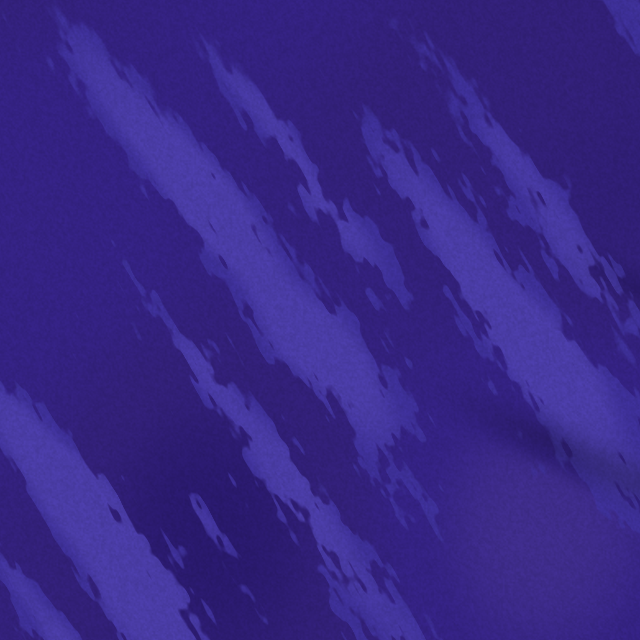
A Shadertoy shader for this texture:

```glsl
const vec3 SHADOW_INDIGO = vec3(0.160, 0.098, 0.425);
const vec3 DEEP_INDIGO   = vec3(0.195, 0.125, 0.470);
const vec3 INDIGO        = vec3(0.202, 0.132, 0.512);
const vec3 LIT_INDIGO    = vec3(0.245, 0.175, 0.545);
const vec3 PAINT_DIM     = vec3(0.240, 0.188, 0.595);
const vec3 PAINT_BRIGHT  = vec3(0.295, 0.243, 0.660);

const vec2 ALONG  = vec2(0.56, -0.83);
const vec2 ACROSS = vec2(0.83, 0.56);

// One stroke per lane: centre along the lane, half length, half width, coverage
const int LANES = 10;
const vec4 STROKES[LANES] = vec4[LANES](
    vec4( 0.04, 0.16, 0.035, 0.72),
    vec4(-0.06, 0.31, 0.062, 1.00),
    vec4( 0.02, 0.08, 0.020, 0.60),
    vec4( 0.06, 0.42, 0.046, 0.78),
    vec4(-0.32, 0.43, 0.052, 1.02),
    vec4(-0.35, 0.26, 0.032, 0.74),
    vec4( 0.02, 0.35, 0.058, 1.05),
    vec4(-0.08, 0.31, 0.042, 0.68),
    vec4( 0.30, 0.10, 0.020, 0.40),
    vec4(-0.28, 0.14, 0.035, 0.68));

float hash(vec2 cell) {
    vec3 h = fract(cell.xyx * 0.1031);
    h += dot(h, h.yzx + 33.33);
    return fract((h.x + h.y) * h.z);
}

float noise(vec2 p) {
    vec2 cell = floor(p), f = fract(p);
    f = f * f * (3.0 - 2.0 * f);
    float low  = mix(hash(cell), hash(cell + vec2(1, 0)), f.x);
    float high = mix(hash(cell + vec2(0, 1)), hash(cell + vec2(1, 1)), f.x);
    return mix(low, high, f.y);
}

float lobe(vec2 p, vec2 centre, float radius) {
    vec2 d = (p - centre) / radius;
    return exp(-dot(d, d));
}

// Dark crease falling to the right from its start point
float crease(vec2 p, vec2 start, float slope, float width) {
    float d = (p.y - start.y - slope * (p.x - start.x)) / width;
    return exp(-d * d) * smoothstep(-0.08, 0.18, p.x - start.x);
}

// Brush load at lane coordinates (x along, y across)
float strokeDensity(vec2 lane) {
    float density = 0.0;
    for (int i = 0; i < LANES; i++) {
        vec4 s = STROKES[i];
        float along = lane.x - s.x;
        float across = lane.y - (0.075 + 0.145 * float(i)) - 0.06 * along;
        float width = s.z * (1.0 + 0.35 * clamp(along / s.y, -1.0, 1.0));
        vec2 q = vec2(along / s.y, across / width);
        density = max(density, s.w * exp(-0.7 * (q.y * q.y + pow(abs(q.x), 3.0))));
    }
    return density;
}

// Elongated dry-brush flakes, centred on zero
float flakes(vec2 lane) {
    vec2 g = vec2(lane.x, lane.y + 0.07 * lane.x);
    float coarse = noise(g * vec2(20.0, 75.0)) - 0.5;
    float fine   = noise(g * vec2(48.0, 170.0) + 17.0) - 0.5;
    float patchy = noise(g * vec2(6.0, 22.0) + 41.0) - 0.5;
    return 0.52 * coarse + 0.34 * fine + 0.38 * patchy;
}

vec3 clothColor(float light) {
    vec3 c = mix(SHADOW_INDIGO, DEEP_INDIGO, smoothstep(0.05, 0.35, light));
    c = mix(c, INDIGO, smoothstep(0.35, 0.62, light));
    return mix(c, LIT_INDIGO, smoothstep(0.65, 1.0, light));
}

void mainImage(out vec4 fragColor, in vec2 fragCoord) {
    vec2 p = fragCoord / iResolution.y;
    vec2 lane = vec2(dot(p, ALONG), dot(p, ACROSS));

    // Broad light over the cloth
    float light = 0.36 + 0.26 * (noise(p * 3.5 + 5.0) - 0.5);
    light += 0.32 * lobe(p, vec2(0.06, 0.68), 0.32);
    light += 0.55 * lobe(p, vec2(0.84, 0.18), 0.26);
    light += 0.22 * lobe(p, vec2(0.45, 1.0), 0.25);
    light -= 0.25 * lobe(p, vec2(0.36, 0.15), 0.22);
    light -= 0.18 * lobe(p, vec2(0.95, 0.78), 0.25);
    float fold = crease(p, vec2(0.72, 0.37), -0.45, 0.035)
               + 0.6 * crease(p, vec2(0.90, 0.60), -0.55, 0.030);

    // Broken paint strokes, softer toward the far edge
    float wobble = 0.022 * (noise(lane * vec2(7.0, 5.0) + 9.0) - 0.5);
    float density = strokeDensity(lane + vec2(0.0, wobble));
    float softness = mix(0.06, 0.15, smoothstep(0.70, 1.0, p.y));
    float paint = smoothstep(-softness, softness, density + flakes(lane) - 0.53);
    float load = smoothstep(0.45, 0.85, density + 0.3 * (noise(p * 9.0) - 0.5));
    load *= 1.0 - 0.5 * smoothstep(0.75, 1.0, p.y);
    vec3 paintColor = mix(PAINT_DIM, PAINT_BRIGHT, load);

    // Crease shading and fine woven grain
    vec3 color = mix(clothColor(light - 0.35 * fold), paintColor, 0.93 * paint);
    color *= 1.0 - 0.20 * min(fold, 1.0);
    float weave = noise(lane * vec2(210.0, 300.0)) + noise(p * 390.0 + 71.0) - 1.0;
    color *= 1.0 + 0.075 * weave;
    fragColor = vec4(color, 1.0);
}
```
